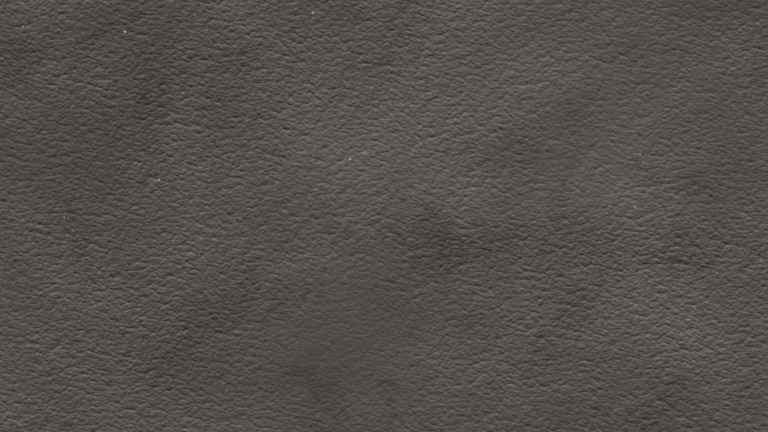
Write a WebGL 2 fragment shader that draws this texture.

```glsl
#version 300 es
precision highp float;

uniform vec2 u_resolution;
out vec4 fragColor;

const vec3 BASE_COLOR = vec3(0.329, 0.310, 0.294);
const vec3 FLECK_COLOR = vec3(0.66, 0.65, 0.62);
const vec2 LIGHT_DIR = vec2(-0.26, 0.966);

vec2 hash2(vec2 cell) {
    vec3 h = fract(cell.xyx * vec3(0.1031, 0.1030, 0.0973));
    h += dot(h, h.yzx + 33.33);
    return fract((h.xx + h.yz) * h.zy);
}

mat2 rotation(float angle) {
    float c = cos(angle), s = sin(angle);
    return mat2(c, s, -s, c);
}

// Pebbles: smooth minimum of squared distances to jittered points
float pebbleHeight(vec2 p) {
    vec2 cell = floor(p);
    vec2 local = fract(p);
    float sum = 0.0;
    for (int y = -1; y <= 1; y++) {
        for (int x = -1; x <= 1; x++) {
            vec2 offset = vec2(x, y);
            vec2 delta = offset + hash2(cell + offset) - local;
            sum += exp(-10.0 * dot(delta, delta));
        }
    }
    return log(sum + 0.0005) / 10.0;
}

// Slope of the pebbles towards the light
float relief(vec2 p, float frequency, float stretch) {
    vec2 scale = frequency * vec2(1.0 / stretch, 1.0);
    vec2 lit = LIGHT_DIR * 0.45 / frequency;
    return pebbleHeight(p * scale) - pebbleHeight((p + lit) * scale);
}

// Warped sines at rising frequency, for cloudy tone
float layeredSines(vec2 p, float gain) {
    float sum = 0.0, amplitude = 1.0;
    for (int i = 0; i < 6; i++) {
        p += 0.7 * sin(p.yx * 0.8 + float(i) * 1.7);
        sum += amplitude * sin(p.x + 1.3) * sin(p.y * 1.15 + 0.4);
        p = rotation(2.2) * p * 1.85 + 3.1;
        amplitude *= gain;
    }
    return sum;
}

float smudge(vec2 p, vec2 center, vec2 radius) {
    vec2 d = (p - center) / radius;
    return exp(-dot(d, d));
}

// Rare bright specks, one candidate per cell
float flecks(vec2 p, float frequency, float density, float pixel) {
    vec2 cell = floor(p * frequency);
    vec2 seed = hash2(cell + 71.0);
    vec2 center = (cell + 0.2 + 0.6 * hash2(cell + 19.0)) / frequency;
    float radius = mix(0.0012, 0.0032, seed.y);
    float disc = 1.0 - smoothstep(radius - pixel, radius + pixel, length(p - center));
    return disc * step(seed.x, density);
}

void main() {
    float pixel = 1.0 / u_resolution.y;
    vec2 p = gl_FragCoord.xy * pixel;

    // Broad pale and dark areas
    vec2 ragged = p + 0.035 * vec2(layeredSines(p * 9.0, 0.7), layeredSines(p * 9.0 + 5.0, 0.7));
    float pale = smudge(ragged, vec2(1.40, 0.80), vec2(0.40, 0.28))
               + smudge(ragged, vec2(0.78, 0.64), vec2(0.16, 0.12))
               + smudge(ragged, vec2(1.28, 0.58), vec2(0.30, 0.07));
    float dark = smudge(ragged, vec2(1.12, 0.46), vec2(0.22, 0.05))
               + smudge(ragged, vec2(1.52, 0.39), vec2(0.26, 0.04))
               + 0.7 * smudge(ragged, vec2(0.38, 0.82), vec2(0.30, 0.20))
               + 0.6 * smudge(ragged, vec2(0.35, 0.24), vec2(0.22, 0.16));
    float worn = smudge(ragged, vec2(0.82, 0.22), vec2(0.20, 0.28));

    // Cloudy mottling and small stains
    float clouds = layeredSines(p * vec2(4.0, 5.0), 0.7);
    float stains = smoothstep(0.55, 1.3, layeredSines(p * vec2(8.0, 12.0) + 9.0, 0.75));
    float tone = 0.016 * clouds - 0.021 * stains + 0.020 * pale - 0.027 * dark + 0.007 * worn;

    // Fine grain in three sizes with uneven depth
    vec2 grainPos = rotation(0.06) * p + 0.003 * sin(p.yx * vec2(31.0, 27.0));
    float grain = 0.62 * relief(grainPos, 152.0, 1.35)
                + 0.55 * relief(rotation(0.18) * grainPos + 4.7, 104.0, 1.6)
                + 0.28 * relief(rotation(-0.15) * grainPos + 9.3, 64.0, 1.7);
    float depth = 0.225 * (1.0 + 0.12 * clouds - 0.35 * worn - 0.1 * pale + 0.12 * dark);

    vec3 color = BASE_COLOR + tone + depth * grain;
    color = mix(color, FLECK_COLOR, 0.8 * flecks(p, 9.0, 0.09, pixel));
    fragColor = vec4(clamp(color, 0.0, 1.0), 1.0);
}
```
